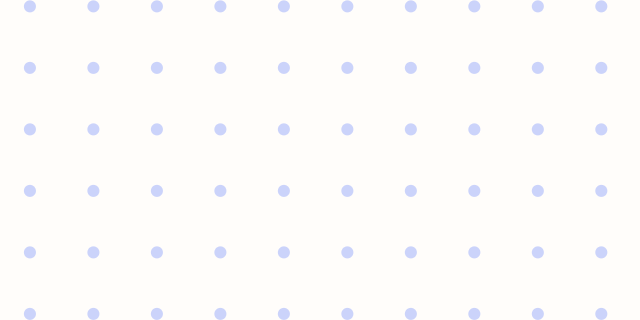
Write a Shadertoy shader that draws this pattern.

```glsl
// Sparse grid of small periwinkle dots on a warm off-white ground.

const vec3 GROUND_COLOR = vec3(1.0, 0.992, 0.98);
const vec3 DOT_COLOR = vec3(0.797, 0.828, 0.982);

// All lengths are fractions of the canvas height.
const vec2 SPACING = vec2(0.1984, 0.1922);
const vec2 FIRST_DOT = vec2(0.0935, 0.0191);
const float DOT_RADIUS = 0.0188;

// Offset from the nearest point of a regular lattice.
vec2 latticeOffset(vec2 p, vec2 origin, vec2 spacing) {
    vec2 cell = (p - origin) / spacing;
    return (fract(cell + 0.5) - 0.5) * spacing;
}

float circleDistance(vec2 p, float radius) {
    return length(p) - radius;
}

// Antialiased coverage of a signed distance, one pixel wide.
float coverage(float dist, float pixel) {
    return clamp(0.5 - dist / pixel, 0.0, 1.0);
}

void mainImage(out vec4 fragColor, in vec2 fragCoord) {
    float pixel = 1.0 / iResolution.y;
    vec2 p = fragCoord * pixel;

    // Repeated dot
    vec2 offset = latticeOffset(p, FIRST_DOT, SPACING);
    float dot_mask = coverage(circleDistance(offset, DOT_RADIUS), pixel);

    fragColor = vec4(mix(GROUND_COLOR, DOT_COLOR, dot_mask), 1.0);
}
```
